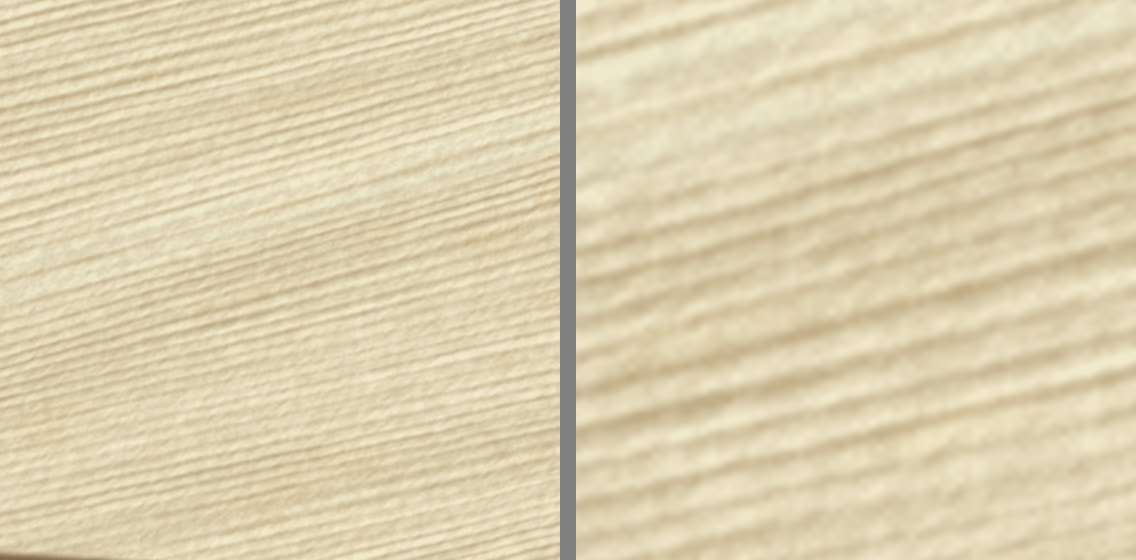
Left: the whole. Right: its middle third, enlarged.
Give the GLSL for this texture, as a WebGL 1 fragment shader.

```glsl
precision highp float;
// Pale cream surface with fine, gently fanning diagonal ridges and soft grain.

uniform vec2 u_resolution;

#define MID_CREAM vec3(0.868, 0.819, 0.688)
#define TONE_STEP vec3(0.046, 0.056, 0.063)
#define CORNER_BROWN vec3(0.46, 0.34, 0.23)
#define SLOPE 0.25
#define FAN 0.03
#define RIDGES 45.0
#define RIDGE_DEPTH 1.1
#define STREAK_DEPTH 0.95
#define BROAD_DEPTH 0.5
#define GRAIN_DEPTH 0.85

float hash(vec2 cell) {
  return fract(sin(dot(cell, vec2(127.1, 311.7))) * 43758.5453);
}

// Smooth value noise from -1 to 1
float noise(vec2 p) {
  vec2 cell = floor(p);
  vec2 f = fract(p);
  f = f * f * (3.0 - 2.0 * f);
  float low = mix(hash(cell), hash(cell + vec2(1.0, 0.0)), f.x);
  float high = mix(hash(cell + vec2(0.0, 1.0)), hash(cell + vec2(1.0, 1.0)), f.x);
  return 2.0 * mix(low, high, f.y) - 1.0;
}

// Coordinates along and across the ridges, which spread like a loose fan
vec2 ridgeSpace(vec2 p) {
  float across = p.y - SLOPE * p.x;
  float spread = FAN * sin(across * 7.0 - 1.9);
  return vec2(p.x + SLOPE * p.y, across - spread * (p.x - 0.5));
}

// Steady ridges whose spacing and strength drift a little
float ridges(vec2 r) {
  float drift = 0.42 * noise(vec2(r.x * 1.3, r.y * 13.0));
  float strength = 0.85 + 0.35 * noise(vec2(r.x * 2.2 + 9.0, r.y * 17.0));
  float phase = 6.2832 * (r.y * RIDGES + drift);
  return strength * (sin(phase) + 0.22 * sin(2.0 * phase + 0.8));
}

// Long thin streaks at two widths
float streaks(vec2 r) {
  float wide = noise(vec2(r.x * 1.8 + 3.0, r.y * 62.0));
  float thin = noise(vec2(r.x * 4.0 + 17.0, r.y * 125.0));
  return 0.45 * wide + 0.8 * thin;
}

// Short slanted strokes and a finer speckle
float grain(vec2 p) {
  vec2 slanted = vec2(0.77 * p.x + 0.64 * p.y, 0.77 * p.y - 0.64 * p.x);
  float strokes = noise(slanted * vec2(60.0, 150.0));
  float speckle = noise(p * 210.0 + 31.0);
  return 0.75 * strokes + 0.45 * speckle;
}

// Two smooth pale bands side by side
float paleBands(float across) {
  float bands = 0.0;
  for (int i = 0; i < 2; i++) {
    float offset = (across - 0.484 - 0.05 * float(i)) / 0.013;
    bands += exp(-offset * offset);
  }
  return bands;
}

void main() {
  vec2 p = gl_FragCoord.xy / u_resolution;

  // Slight waver keeps the lines from being ruler straight
  vec2 waver = vec2(0.0, 0.0014 * noise(p * 14.0) + 0.0007 * noise(p * 70.0));
  vec2 r = ridgeSpace(p + waver);

  // Tone: relief, broad light and dark bands, grain
  float pale = paleBands(r.y);
  float relief = RIDGE_DEPTH * ridges(r) + STREAK_DEPTH * streaks(r);
  float contrast = mix(0.82, 1.0, smoothstep(0.2, 0.65, r.y));
  float broad = noise(vec2(r.x * 1.3 + 5.0, r.y * 11.0));
  float tone = relief * contrast * (1.0 - 0.65 * pale);
  tone += BROAD_DEPTH * broad * (1.0 - 0.7 * pale) + 0.85 * pale;
  tone += GRAIN_DEPTH * grain(p);
  tone = clamp(tone, -2.4, 1.7);

  // Colour: cream ramp, cooler in the pale bands, with faint tan patches
  vec3 color = MID_CREAM + tone * TONE_STEP;
  color += pale * vec3(-0.010, 0.002, 0.008);
  float tanPatch = smoothstep(0.25, 0.9, noise(r * vec2(6.0, 22.0) + 40.0));
  color -= tanPatch * vec3(0.002, 0.010, 0.020);

  // Brown shadow tucked into the lower left corner
  float shadow = 1.0 - smoothstep(0.003, 0.021, p.y + 0.06 * p.x);
  color = mix(color, CORNER_BROWN, 0.85 * shadow);

  gl_FragColor = vec4(color, 1.0);
}
```
